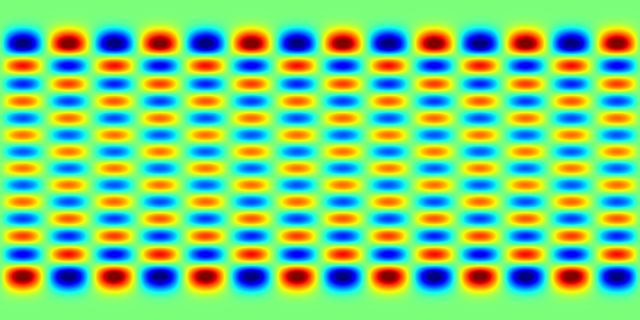
Reproduce this pattern procedurally as a WebGL 1 fragment shader.

```glsl
precision highp float;

uniform vec2 u_resolution;

const float PI = 3.14159265;
const float ORDER = 7.0;
const int NODES = 13;

// Associated Legendre function of degree ORDER + NODES, by upward recurrence
float legendre(float colatitude) {
  float x = cos(colatitude);
  float previous = 0.0;
  float current = pow(max(sin(colatitude), 0.0), ORDER) / 3050.0;
  for (int i = 1; i <= NODES; i++) {
    float n = float(i);
    float next = ((2.0 * (n + ORDER) - 1.0) * x * current
                - (n + 2.0 * ORDER - 1.0) * previous) / n;
    previous = current;
    current = next;
  }
  return current;
}

// Piecewise linear ramp: dark blue, cyan, green, yellow, dark red
vec3 jet(float t) {
  float red = min((t - 0.35) / 0.31, 1.0 - 0.5 * (t - 0.89) / 0.11);
  float green = min((t - 0.125) / 0.25, (0.91 - t) / 0.27);
  float blue = min(0.5 + 0.5 * t / 0.11, (0.65 - t) / 0.31);
  return clamp(vec3(red, green, blue), 0.0, 1.0);
}

void main() {
  vec2 uv = gl_FragCoord.xy / u_resolution;

  // Spherical harmonic unrolled over longitude and latitude
  float longitude = 2.0 * PI * uv.x;
  float colatitude = PI * (1.0 - uv.y);
  float wave = -legendre(colatitude) * sin(ORDER * longitude);

  gl_FragColor = vec4(jet(clamp(0.5 + 0.5 * wave, 0.0, 1.0)), 1.0);
}
```
